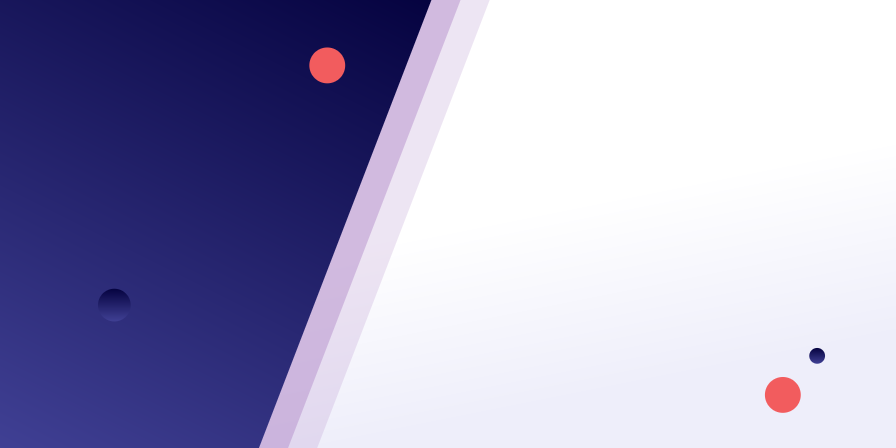
This background is drawn by a WebGL 1 fragment shader. Its source:

```glsl
precision highp float;

// Split background: a navy gradient on the left and a pale gradient on the
// right, parted by two slanted translucent lilac bands, with a few discs.
// Built from half-plane and circle distances, in units of the canvas height.

uniform vec2 u_resolution;

const vec3 NAVY_DARK = vec3(0.02, 0.01, 0.25);
const vec3 NAVY_LIGHT = vec3(0.25, 0.25, 0.58);
const vec3 CORAL = vec3(0.95, 0.36, 0.37);
const vec3 LILAC = vec3(0.70, 0.55, 0.79);

// Coverage of the inside (negative side) of a distance, one pixel soft
float cover(float dist) {
  return clamp(0.5 - dist * u_resolution.y, 0.0, 1.0);
}

// Coverage left of a slanted edge that meets the bottom at x = foot
float leftOf(vec2 p, float foot) {
  return cover((p.x - foot - 0.385 * p.y) * 0.933);
}

float disc(vec2 p, vec2 center, float radius) {
  return cover(length(p - center) - radius);
}

// Disc shaded from light navy at its foot to dark navy at its top
vec3 addNavyDisc(vec3 color, vec2 p, vec2 center, float radius) {
  float height = clamp(0.5 + 0.5 * (p.y - center.y) / radius, 0.0, 1.0);
  vec3 shade = mix(NAVY_LIGHT, NAVY_DARK, height);
  return mix(color, shade, disc(p, center, radius));
}

void main() {
  vec2 p = gl_FragCoord.xy / u_resolution.y;

  // Pale side, fading to white along a slightly tilted axis
  float fade = clamp((p.y - 0.2 * p.x + 0.155) / 0.445, 0.0, 1.0);
  vec3 pale = mix(vec3(0.932, 0.932, 0.98), vec3(1.0), fade);

  // Navy side, darkest at the top next to the bands
  float depth = clamp((p.y + 0.5 * p.x) / 1.48, 0.0, 1.0);
  vec3 navy = mix(NAVY_LIGHT, NAVY_DARK, depth);

  // Slanted layers from right to left
  vec3 color = mix(pale, mix(pale, LILAC, 0.23), leftOf(p, 0.708));
  color = mix(color, mix(pale, LILAC, 0.6), leftOf(p, 0.643));
  color = mix(color, navy, leftOf(p, 0.578));

  // Discs
  color = mix(color, CORAL, disc(p, vec2(0.7305, 0.854), 0.04));
  color = mix(color, CORAL, disc(p, vec2(1.7474, 0.1185), 0.04));
  color = addNavyDisc(color, p, vec2(0.2552, 0.319), 0.0365);
  color = addNavyDisc(color, p, vec2(1.824, 0.2057), 0.0176);

  gl_FragColor = vec4(color, 1.0);
}
```
